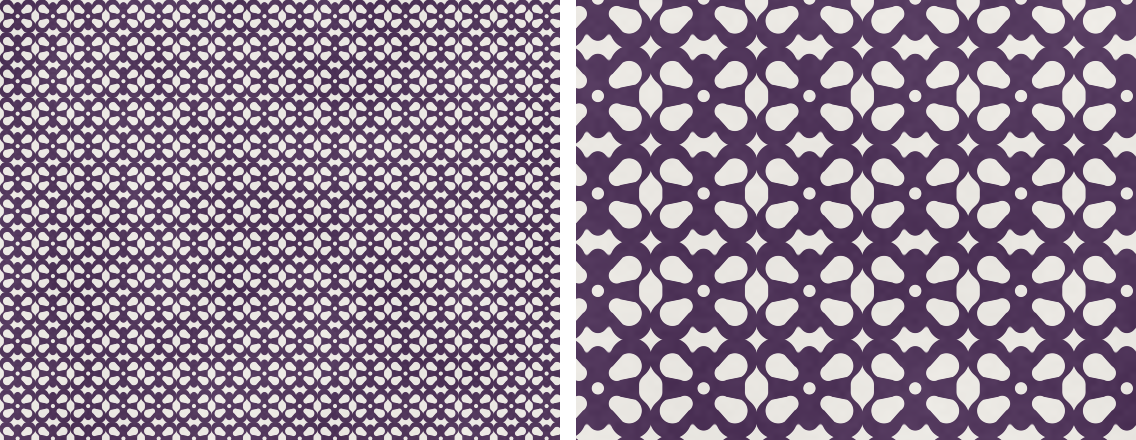
Left, the full canvas; right, a detail of the centre.
Write a WebGL 1 fragment shader that draws this pattern.

```glsl
precision highp float;
// Grid of four-petalled purple tiles with pale oval cutouts, on lightly mottled cloth.

uniform vec2 u_resolution;

const vec2 REPEATS = vec2(15.88, 13.545);
const vec2 CELL = vec2(1.0, 0.923);        // cell size, in cell widths
const vec3 PURPLE = vec3(0.315, 0.211, 0.355);
const vec3 CREAM = vec3(0.920, 0.910, 0.890);

float hash(vec2 p) {
  p = fract(p * vec2(0.1031, 0.1137));
  p += dot(p, p.yx + 33.33);
  return fract((p.x + p.y) * p.x * 7.31);
}

float valueNoise(vec2 p) {
  vec2 i = floor(p);
  vec2 f = fract(p);
  f = f * f * (3.0 - 2.0 * f);
  float low = mix(hash(i), hash(i + vec2(1.0, 0.0)), f.x);
  float high = mix(hash(i + vec2(0.0, 1.0)), hash(i + 1.0), f.x);
  return mix(low, high, f.y);
}

float smoothUnion(float a, float b, float k) {
  float h = max(k - abs(a - b), 0.0) / k;
  return min(a, b) - 0.25 * h * h * k;
}

float disc(vec2 p, vec2 centre, float radius) {
  return length(p - centre) - radius;
}

float box(vec2 p, vec2 halfSize) {
  vec2 d = abs(p) - halfSize;
  return length(max(d, 0.0)) + min(max(d.x, d.y), 0.0);
}

// Capsule whose radius grows from ra at a to rb at b.
float petal(vec2 p, vec2 a, vec2 b, float ra, float rb) {
  vec2 axis = b - a;
  float t = clamp(dot(p - a, axis) / dot(axis, axis), 0.0, 1.0);
  return length(p - a - axis * t) - mix(ra, rb, t);
}

// Signed distance to the purple area; p lies in the first quadrant of a cell.
float tile(vec2 p) {
  float body = box(p, vec2(0.39, 0.31));
  float lobe = disc(p, vec2(0.312, 0.28), 0.20);
  float crest = disc(p, vec2(0.0, 0.31), 0.09);
  float outline = smoothUnion(smoothUnion(body, lobe, 0.06), crest, 0.05);

  float hole = petal(p, vec2(0.178, 0.145), vec2(0.295, 0.212), 0.075, 0.120);
  float eye = disc(p, vec2(0.0), 0.058);
  return max(outline, -min(hole, eye));
}

void main() {
  vec2 uv = gl_FragCoord.xy / u_resolution;
  vec2 grid = vec2(uv.x, 1.0 - uv.y) * REPEATS;
  vec2 p = abs(fract(grid) - 0.5) * CELL;

  float pixel = REPEATS.x / u_resolution.x;
  float ink = 1.0 - smoothstep(-0.6 * pixel, 0.6 * pixel, tile(p));

  // Broad fading of the dye plus a fine grain.
  float fade = valueNoise(grid * 0.45) + 0.5 * valueNoise(grid * 1.3 + 7.0) - 0.75;
  float grain = valueNoise(grid * 16.0) - 0.5;
  vec3 purple = PURPLE + 0.055 * fade + 0.03 * grain;
  vec3 cream = CREAM + 0.025 * fade + 0.012 * grain;

  gl_FragColor = vec4(mix(cream, purple, ink), 1.0);
}
```
